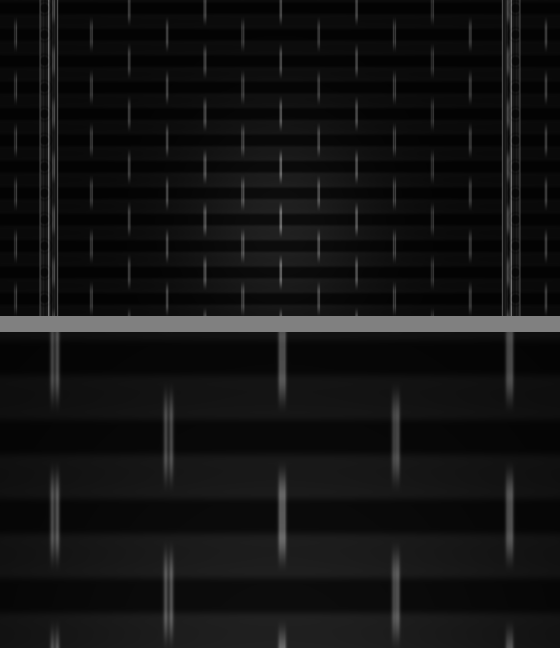
Top: the whole. Bottom: its middle third, enlarged.
This background is drawn by a Shadertoy shader. Its source:

```glsl
// Dark slatted wall: soft horizontal bands, staggered vertical light dashes,
// two ribbed side rails and a dim glow low in the centre.
// Bands and dashes are repeated by rounding; all lengths are canvas heights.

const float BAND_PITCH = 0.0836;
const float COLUMN_PITCH = 0.1199;
const vec2 GRID_ORIGIN = vec2(0.0023, -0.0278);
const vec2 GLOW_CENTRE = vec2(0.0, -0.21);
const float RAIL_X = 0.7315;
const float RAIL_HALF = 0.0278;

float hash(float n) {
    return fract(sin(n * 91.17 + 4.3) * 437.58);
}

float bell(float x, float width) {
    return exp(-x * x / (width * width));
}

// Signed distance from the nearest multiple of pitch
float repeat(float x, float pitch) {
    return x - pitch * round(x / pitch);
}

// 1 inside |x| < halfWidth, with a soft edge
float strip(float x, float halfWidth, float soft) {
    return 1.0 - smoothstep(halfWidth - soft, halfWidth + soft, abs(x));
}

// Wall brightness: lighter slats parted by near-black grooves
float slats(float y, float glow) {
    float groove = strip(repeat(y, BAND_PITCH), 0.018, 0.006);
    float lip = bell(abs(repeat(y, BAND_PITCH)) - 0.027, 0.006);
    float slat = 0.040 + 0.085 * glow + 0.004 * lip;
    float gap = 0.012 + 0.037 * glow;
    return mix(slat, gap, groove);
}

// Staggered dashes, each a pair of fine lines that vary by column
float dashes(vec2 g) {
    float column = round(g.x / COLUMN_PITCH);
    float stagger = mod(column, 2.0) * BAND_PITCH;
    float x = g.x - column * COLUMN_PITCH;
    float y = repeat(g.y - stagger, 2.0 * BAND_PITCH);
    float gap = mix(0.0018, 0.0030, hash(column));
    float balance = mix(0.65, 1.0, hash(column + 20.0));
    float lines = bell(x - gap, 0.0025) + balance * bell(x + gap, 0.0025);
    float fade = 1.0 - smoothstep(0.018, 0.061, abs(y));
    return min(lines, 1.0) * fade * mix(0.8, 1.0, hash(column + 40.0));
}

// Rail surface: vertical streaks and dark discs along the outer half
float railFill(float x, float y) {
    float streaks = 0.085 + 0.025 * sin(x * 900.0) + 0.015 * sin(x * 1630.0);
    float radius = length(vec2(x - 0.014, repeat(y, BAND_PITCH)));
    float disc = 1.0 - smoothstep(0.010, 0.018, radius);
    float rim = bell(radius - 0.022, 0.004);
    return streaks * (1.0 - 0.65 * disc) * (1.0 - 0.3 * rim);
}

// Thin bright lines on both borders and down the middle of a rail
float railLines(float x) {
    float borders = bell(abs(x) - RAIL_HALF, 0.0022);
    return 0.24 * borders + 0.40 * bell(x, 0.0024);
}

void mainImage(out vec4 fragColor, in vec2 fragCoord) {
    vec2 p = (fragCoord - 0.5 * iResolution.xy) / iResolution.y;
    vec2 g = p - GRID_ORIGIN;
    float glow = bell(length((p - GLOW_CENTRE) * vec2(1.0, 0.85)), 0.29);

    // Wall
    float shade = slats(g.y, glow);
    shade *= 1.0 - 0.15 * smoothstep(0.3, 0.9, abs(p.x));

    // Side rails, mirrored about the centre
    float railX = abs(p.x) - RAIL_X;
    float inRail = strip(railX, RAIL_HALF, 0.0015);
    shade = mix(shade, railFill(railX, g.y), inRail);
    shade += railLines(railX);

    // Dashes, stronger toward the glow
    shade += dashes(g) * (0.25 + 0.10 * glow);

    fragColor = vec4(vec3(shade), 1.0);
}
```
